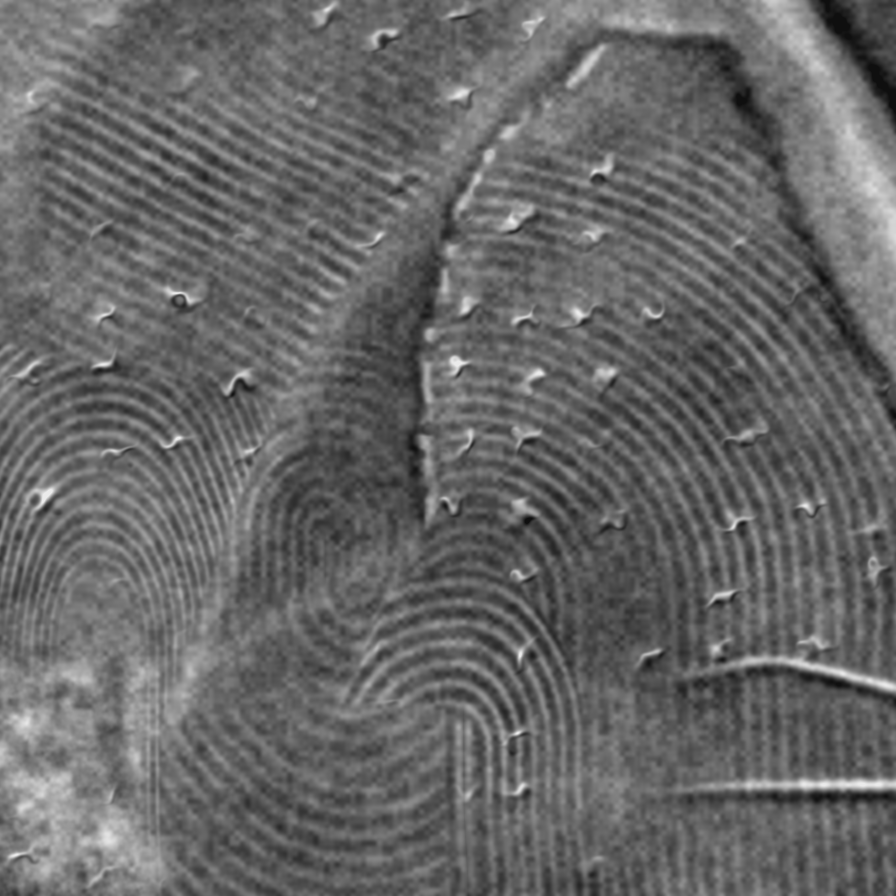
Reproduce this texture procedurally as a three.js fragment shader.

```glsl
// Grey aerial view of ploughed fields split by a track, a hedge and a ditch.
// Fields are masks with sine furrows along lines or arches; value noise
// gives the soil tone and jittered cells scatter small lit mounds.
varying vec2 vUv;

const float TAU = 6.2831853;
const float PERIOD = 0.0205;
const float FURROW = 0.075;
const float SOIL = 0.36;
const float GRAIN = 0.13;
const float CELL = 0.078;
const float MOUND = 0.36;
const float SOFT = 0.006;

float hash(vec2 p) { return fract(sin(dot(p, vec2(127.1, 311.7))) * 43758.5453); }

float noise(vec2 p) {
  vec2 i = floor(p), f = fract(p);
  f = f * f * (3.0 - 2.0 * f);
  return mix(mix(hash(i), hash(i + vec2(1, 0)), f.x),
             mix(hash(i + vec2(0, 1)), hash(i + vec2(1, 1)), f.x), f.y);
}

float fbm(vec2 p) {
  float sum = 0.0, amp = 0.5;
  for (int i = 0; i < 4; i++) {
    sum += amp * noise(p);
    p = mat2(1.6, 1.2, -1.2, 1.6) * p + 7.3;
    amp *= 0.5;
  }
  return sum;
}

float ramp(float v, float a, float b) { return clamp((v - a) / (b - a), 0.0, 1.0); }
float above(float v, float edge) { return smoothstep(edge - SOFT, edge + SOFT, v); }
float below(float v, float edge) { return 1.0 - above(v, edge); }
float ridge(float d, float width) { d /= width; return exp(-d * d); }

float segment(vec2 p, vec2 a, vec2 b) {
  vec2 s = b - a;
  return length(p - a - s * clamp(dot(p - a, s) / dot(s, s), 0.0, 1.0));
}

// Elliptic above the centre, straight legs below it
float arch(vec2 q, float squeeze) { return length(vec2(q.x * squeeze, max(q.y, 0.0))); }

float furrow(float d) {
  float s = sin(TAU * d / PERIOD);
  return s + 0.25 * s * s;
}

// Boundaries as x over height
float trackX(float y) {
  return 0.18 + 0.03 * ramp(y, 0.18, 0.28) + 0.08 * ramp(y, 0.28, 0.5)
    + 0.075 * ramp(y, 0.5, 0.66) + 0.135 * ramp(y, 0.66, 0.83) + 0.12 * ramp(y, 0.83, 1.0);
}
float hedgeX(float y) {
  return 0.375 + 0.1 * ramp(y, 0.19, 0.43) + 0.035 * ramp(y, 0.6, 0.75)
    + 0.035 * ramp(y, 0.75, 0.83) + 0.145 * ramp(y, 0.83, 0.96);
}
float rimX(float y) {
  return 1.08 - 0.14 * ramp(y, 0.43, 0.66) - 0.07 * ramp(y, 0.66, 0.81) - 0.07 * ramp(y, 0.81, 0.955);
}

// Short crooked lit banks with a shadow and a pale halo
float mounds(vec2 p) {
  float sum = 0.0;
  vec2 bent = p + 0.022 * (vec2(noise(p * 75.0), noise(p * 75.0 + 9.0)) - 0.5);
  for (int k = 0; k < 9; k++) {
    vec2 id = floor(p / CELL) + vec2(mod(float(k), 3.0), floor(float(k) / 3.0)) - 1.0;
    float h = hash(id + 3.7);
    vec2 q = bent - (id + 0.3 + 0.4 * vec2(hash(id), hash(id + 19.1))) * CELL;
    q = mat2(0.88, -0.47, 0.47, 0.88) * q;
    sum += step(0.3, h) * ridge(q.x, 0.01 + 0.008 * h)
      * (ridge(q.y, 0.005) - 0.7 * ridge(q.y + 0.009, 0.005) + 0.25 * ridge(q.y, 0.016));
  }
  return sum;
}

// Lit bank edge over its shadow
float bank(float d) { return 0.48 * ridge(d, 0.006) - 0.25 * ridge(d + 0.013, 0.008); }

void main() {
  float soil = fbm(vUv * 9.0);
  vec2 p = vUv + 0.012 * (vec2(noise(vUv * 9.0), noise(vUv * 9.0 + 40.0)) - 0.5);
  float x = p.x, y = p.y, rough = noise(vUv * 35.0) - 0.5;
  float track = x - trackX(y), rim = x - rimX(y) + 0.014 * rough;
  float hedge = (x - hedgeX(y)) * mix(1.0, 0.67, smoothstep(0.81, 0.85, y)) + 0.014 * rough;

  // Field masks
  float west = below(track, 0.0), upper = above(y, 0.62 - 0.22 * x);
  float middle = (1.0 - west) * below(hedge, 0.0), wedge = middle * above(y, 0.17 + 0.5 * x);
  float foot = (1.0 - west) * below(x, 0.5) * below(y, 0.21);
  float bowl = max(middle - wedge, foot);
  float knollD = arch(p - vec2(0.51, 0.16), x < 0.51 ? 1.0 : 1.35);
  float knoll = below(knollD, 0.2) * above(hedge, 0.0) * (1.0 - foot);
  float bankY = 0.245 + 0.017 * ramp(x, 0.73, 0.83) - 0.032 * ramp(x, 0.87, 1.0);
  float lowY = 0.115 + 0.01 * ramp(x, 0.7, 0.8);
  float terrace = below(y, bankY) * smoothstep(0.66, 0.7, x);
  float east = above(hedge, 0.012) * below(rim, 0.0) * below(y, 0.962) * (1.0 - terrace) * (1.0 - foot);
  float rubble = smoothstep(0.2, 0.15, x + 0.1 * soil - 0.05) * smoothstep(0.34, 0.22, y);
  float hollow = ridge(length(p - vec2(0.68, 0.31)), 0.08);

  // Furrows of each field
  float northD = arch(p - vec2(0.11, 0.27), 1.9);
  float lines = west * upper * furrow(dot(p, vec2(0.47, 0.88))) * smoothstep(0.02, 0.07, x)
    * (1.0 - ridge(length(p - vec2(0.06, 0.68)), 0.07))
    * mix(1.2, 0.4, smoothstep(0.86, 1.0, y + 0.25 * x));
  lines += west * (1.0 - upper) * furrow(northD) * smoothstep(0.06, 0.12, northD) * (1.0 - rubble);
  lines += 0.6 * wedge * furrow(arch(p - vec2(0.36, 0.4), 1.3)) * below(y, 0.62) * smoothstep(0.02, 0.06, -hedge);
  lines += 0.6 * bowl * furrow(0.8 * length((p - vec2(0.4, 0.36)) * vec2(1.3, 1.0)));
  lines += east * (1.0 - 0.8 * hollow) * furrow(arch(p - vec2(0.52, 0.32), 1.0)) * smoothstep(0.88, 0.8, y);
  lines = mix(lines, 1.2 * furrow(0.9 * knollD), knoll * smoothstep(0.02, 0.06, knollD));
  lines = mix(lines, 0.6 * furrow(x + 0.08 * y), terrace);
  lines *= 0.2 + 1.5 * noise(vUv * 13.0 + 5.0);

  // Ground tone
  float tone = SOIL + 0.24 * (soil - 0.45) + FURROW * lines;
  tone += 0.03 * west - 0.03 * wedge - 0.11 * hollow + 0.02 * terrace;
  tone -= 0.06 * ridge(length(p - vec2(0.84, 0.57)), 0.1);
  tone += 0.14 * smoothstep(0.06, 0.0, x - 0.12 * ramp(y, 0.85, 1.0)) * smoothstep(0.65, 0.85, y);
  tone += rubble * (0.18 + 0.8 * (fbm(vUv * 32.0) - 0.47));
  float patches = smoothstep(0.3, 0.6, noise(vUv * 6.0 + 12.0));
  tone += MOUND * mounds(vUv) * max(west, east * below(y, 0.85)) * (0.3 + 0.7 * patches);

  // Tracks and pale headlands
  tone += 0.15 * ridge(track - 0.015, mix(0.014, 0.036, ramp(y, 0.3, 0.85))) * smoothstep(0.12, 0.22, y);
  tone += 0.09 * ridge(segment(p, vec2(0.457, 0.407), vec2(0.17, 0.21)), 0.018);
  tone += 0.08 * ridge(hedge - 0.028, 0.018) * smoothstep(0.42, 0.5, y);
  tone += 0.11 * max(smoothstep(0.0, 0.02, rim), smoothstep(0.96, 0.98, y) * smoothstep(0.58, 0.65, x));

  // Hedge: lit crumbs over a dark foot
  float crumbs = smoothstep(0.2, 0.7, noise(vUv * 75.0));
  tone += smoothstep(0.38, 0.44, y) * below(y, 0.95)
    * (0.36 * crumbs * ridge(hedge, 0.008) - 0.1 * ridge(hedge + 0.014, 0.008));
  tone += 0.07 * ridge(hedge, 0.008) * below(y, 0.4) * smoothstep(0.17, 0.22, y);

  // Dark rim with a pale crest, bright road and ditch
  tone -= 0.2 * ridge(rim, 0.017) * below(y, 0.955) * (1.0 + rough);
  tone += smoothstep(0.66, 0.7, x) * smoothstep(0.82, 0.79, x)
    * (0.2 * ridge(y - 0.972, 0.008) - 0.13 * ridge(y - 0.957, 0.009));
  tone += 0.28 * ridge(0.876 * (x - 1.412 + 0.55 * y), 0.021) * smoothstep(0.55, 0.75, y);
  float ditch = 0.83 * (x - 1.587 + 0.68 * y);
  tone -= 0.14 * smoothstep(-0.012, 0.0, ditch) + 0.25 * ridge(ditch - 0.008, 0.015);

  // Terrace banks and grain
  tone += smoothstep(0.68, 0.92, x) * (bank(y - bankY) + bank(y - lowY));
  tone += GRAIN * (noise(vUv * 170.0) + noise(vUv * 80.0) - 1.0);
  gl_FragColor = vec4(vec3(clamp(tone, 0.06, 0.92)), 1.0);
}
```
